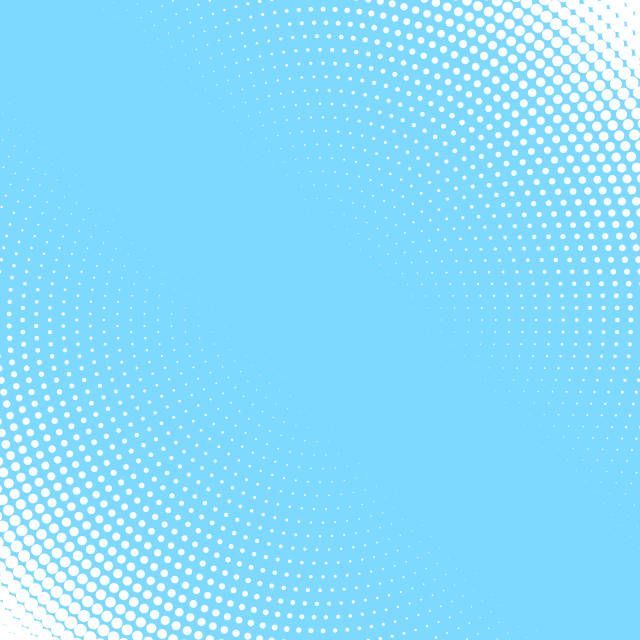
This background is drawn by a WebGL 2 fragment shader. Its source:

```glsl
#version 300 es
precision highp float;
// Halftone background: white dots on concentric rings around the centre.
// Ring k holds 7k evenly spaced dots; each dot grows with its distance
// from the falling diagonal, so two opposite corners fill with white.
uniform vec2 u_resolution;
out vec4 outColor;

const float TAU = 6.2831853;
const float RING_GAP = 0.02112;

// Centre of the dot on the given ring that lies nearest in angle.
vec2 nearestDot(float ring, float angle) {
    float stepAngle = TAU / (7.0 * ring);
    float dotAngle = round(angle / stepAngle) * stepAngle;
    return ring * RING_GAP * vec2(cos(dotAngle), sin(dotAngle));
}

// Dot radius, zero on the diagonal and largest in the two corners.
float dotRadius(vec2 center) {
    return 0.013 * pow(abs(center.x + center.y), 1.75);
}

void main() {
    float pixel = 1.0 / min(u_resolution.x, u_resolution.y);
    vec2 p = (gl_FragCoord.xy - 0.5 * u_resolution) * pixel;
    float angle = atan(p.y, p.x);
    float nearestRing = round(length(p) / RING_GAP);

    // Neighbouring rings are included because large dots overlap.
    float coverage = 0.0;
    for (int i = -1; i <= 1; i++) {
        float ring = max(nearestRing + float(i), 1.0);
        vec2 center = nearestDot(ring, angle);
        float radius = dotRadius(center);
        float edge = clamp(0.5 + (radius - distance(p, center)) / pixel, 0.0, 1.0);
        // Dots thinner than a pixel fade out instead of flickering.
        coverage = max(coverage, edge * min(1.0, 2.0 * radius / pixel));
    }

    vec3 skyBlue = vec3(0.49, 0.85, 1.0);
    outColor = vec4(mix(skyBlue, vec3(1.0), coverage), 1.0);
}
```
